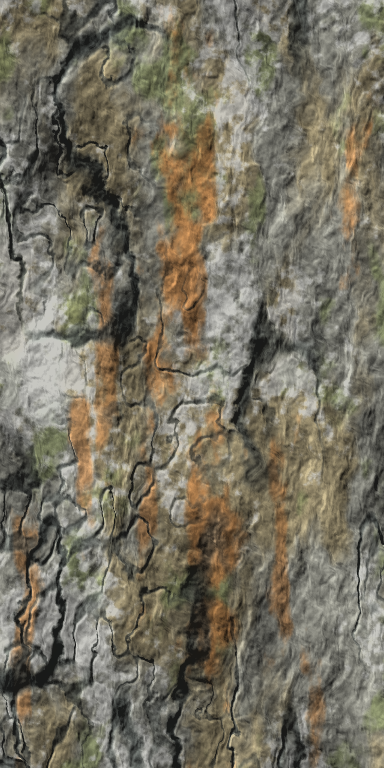
A Shadertoy shader for this texture:

```glsl
// Weathered tree bark: upright fissures, scaly plates, pale lichen and rusty streaks.

#define MEAN_TONE      0.435
#define BROAD_CONTRAST 0.45
#define GRAIN_CONTRAST 0.34
#define RELIEF         1.7
#define FISSURE_DEPTH  0.25
#define LICHEN_GAIN    0.19
#define LICHEN_LEVEL   0.565
#define FISSURE_SCALE  vec2(9.0, 2.3)
#define CRACK_SCALE    vec2(20.0, 12.0)
#define PLATE_SCALE    vec2(17.0, 9.0)
#define RUST_STREAKS   8

// Tints multiply the grey tone
const vec3 GREY_TINT   = vec3(1.00, 1.00, 0.93);
const vec3 BROWN_TINT  = vec3(1.04, 0.96, 0.75);
const vec3 MOSS_TINT   = vec3(0.90, 0.97, 0.64);
const vec3 RUST_TINT   = vec3(1.28, 0.90, 0.54);
const vec3 LICHEN_TINT = vec3(1.00, 1.00, 0.98);
const vec3 SHADE_TINT  = vec3(0.93, 1.00, 0.97);

float hash(vec2 cell) {
    vec3 v = fract(cell.xyx * 0.1031);
    v += dot(v, v.yzx + 33.33);
    return fract((v.x + v.y) * v.z);
}

float noise(vec2 p) {
    vec2 cell = floor(p), f = fract(p);
    f = f * f * (3.0 - 2.0 * f);
    return mix(mix(hash(cell), hash(cell + vec2(1, 0)), f.x),
               mix(hash(cell + vec2(0, 1)), hash(cell + vec2(1, 1)), f.x), f.y);
}

float fbm(vec2 p) {
    float sum = 0.0, amp = 0.516;
    for (int i = 0; i < 5; i++) {
        sum += amp * noise(p);
        p = p * 2.03 + vec2(17.3, 9.1);
        amp *= 0.5;
    }
    return sum;
}

// Thin line along the middle contour of a noise field
float vein(float field, float width) {
    return 1.0 - smoothstep(0.15 * width, width, abs(field - 0.5));
}

// Ragged bending of the bark fibres
vec2 bend(vec2 p) {
    float wide = fbm(p * vec2(5.0, 3.0) + 3.0) - 0.5;
    float fine = fbm(p * vec2(24.0, 20.0) + 41.0) - 0.5;
    return p + vec2(0.16 * wide + 0.045 * fine, 0.05 * fine);
}

// Openings between the plates, deepest on the left
float fissures(vec2 p, vec2 q) {
    float presence = noise(p * vec2(4.0, 2.0) + 70.0) + 0.35 * (0.5 - p.x);
    float deep = vein(noise(q * FISSURE_SCALE), 0.03 + 0.07 * presence);
    float small = vein(noise(q * CRACK_SCALE + 23.0), 0.09);
    return max(deep * smoothstep(0.18, 0.60, presence),
               0.65 * small * smoothstep(0.30, 0.75, presence));
}

float height(vec2 p) {
    vec2 q = bend(p);
    return fbm(q * PLATE_SCALE + 11.0) - 0.13 * fissures(p, q);
}

// Wavering upright band with frayed edges; halfSize is its half width and half length
float streak(vec2 p, vec2 centre, vec2 halfSize, float fray) {
    float sway = 0.10 * (noise(vec2(p.y * 4.0, centre.x * 50.0)) - 0.5);
    vec2 d = abs(p - centre - vec2(sway, 0.0)) / halfSize;
    return 1.0 - smoothstep(0.35, 1.15, max(d.x, d.y) + 2.6 * fray);
}

float rust(vec2 p) {
    float fray = fbm(p * vec2(20.0, 11.0) + 57.0) - 0.5;
    float amount = max(streak(p, vec2(0.47, 1.36), vec2(0.075, 0.36), fray),
                       streak(p, vec2(0.55, 0.56), vec2(0.055, 0.36), fray));
    for (int i = 0; i < RUST_STREAKS; i++) {
        float k = float(i);
        float across = (k + hash(vec2(k, 5.0))) / float(RUST_STREAKS);
        vec2 centre = vec2(across, 2.0 * hash(vec2(k, 13.0)));
        vec2 halfSize = vec2(0.025, 0.12 + 0.16 * hash(vec2(k, 29.0)));
        amount = max(amount, 0.8 * streak(p, centre, halfSize, fray));
    }
    return amount;
}

void mainImage(out vec4 fragColor, in vec2 fragCoord) {
    vec2 p = fragCoord / iResolution.x;
    vec2 q = bend(p);

    // Layers
    float gap = fissures(p, q);
    float rusty = rust(p);
    float broad = fbm(q * vec2(6.0, 2.5) + 90.0) - 0.5;
    float grain = fbm(p * vec2(62.0, 54.0) + 7.0) - 0.5;
    float slope = height(p) - height(p + vec2(-0.004, 0.006));
    float patches = 0.6 * fbm(q * vec2(5.0, 2.8) + 130.0) + 0.4 * fbm(p * 42.0 + 31.0);
    float lichen = smoothstep(LICHEN_LEVEL - 0.06, LICHEN_LEVEL + 0.07, patches);
    lichen *= (1.0 - 0.85 * rusty) * (1.0 - 0.8 * gap);

    // Brightness
    float tone = MEAN_TONE + BROAD_CONTRAST * broad + GRAIN_CONTRAST * grain;
    tone += RELIEF * slope + LICHEN_GAIN * lichen - FISSURE_DEPTH * gap;
    tone = clamp(tone, 0.10, 0.78);

    // Colour
    float brown = smoothstep(0.42, 0.64, fbm(q * vec2(7.0, 2.5) + 160.0));
    float moss = smoothstep(0.56, 0.70, fbm(p * vec2(9.0, 6.0) + 210.0));
    vec3 tint = mix(GREY_TINT, BROWN_TINT, brown);
    tint = mix(tint, MOSS_TINT, 0.7 * moss);
    tint = mix(tint, LICHEN_TINT, 0.85 * lichen);
    tint = mix(tint, RUST_TINT, 0.9 * rusty);
    tint = mix(tint, SHADE_TINT, 0.75 * gap);
    fragColor = vec4(clamp(tone * tint, 0.0, 1.0), 1.0);
}
```
